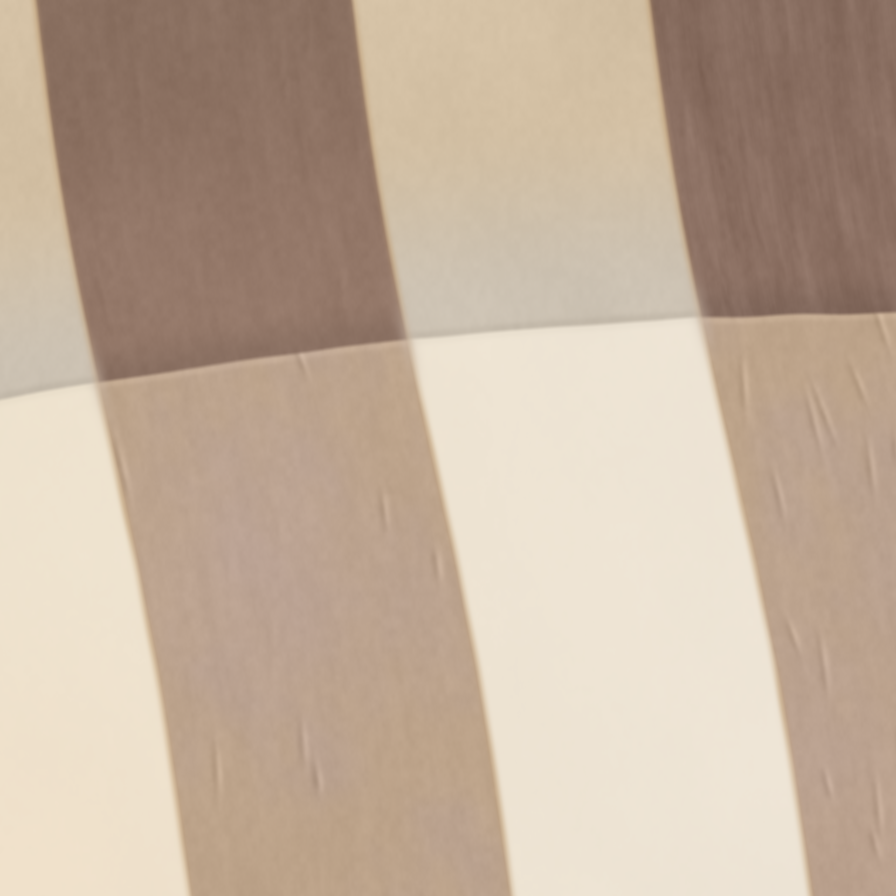
Write a Shadertoy shader that draws this texture.

```glsl
float hash(vec2 p) {
    p = fract(p * vec2(0.1031, 0.1137));
    p += dot(p, p.yx + 33.33);
    return fract((p.x + p.y) * p.x * 91.7);
}

float noise(vec2 p) {
    vec2 i = floor(p), f = fract(p);
    f = f * f * (3.0 - 2.0 * f);
    return mix(mix(hash(i), hash(i + vec2(1, 0)), f.x),
               mix(hash(i + vec2(0, 1)), hash(i + vec2(1, 1)), f.x), f.y);
}

float fbm(vec2 p) {
    float sum = 0.0, amp = 0.5;
    for (int i = 0; i < 4; i++) {
        sum += amp * noise(p);
        p = p * 2.03 + 17.1;
        amp *= 0.5;
    }
    return sum - 0.47;
}

// Short upright folds, lit on one side and shaded on the other
float creases(vec2 p, float density) {
    vec2 grid = p * vec2(22.0, 13.0), cell = floor(grid);
    float relief = 0.0;
    for (int j = -1; j <= 1; j++)
    for (int i = -1; i <= 1; i++) {
        vec2 c = cell + vec2(i, j);
        vec2 d = grid - c - vec2(hash(c + 3.0), hash(c + 41.0));
        d.x += d.y * (hash(c + 77.0) - 0.5) * 0.6;
        d /= vec2(0.1, 0.2 + 0.25 * hash(c + 59.0));
        relief += step(hash(c + 95.0), density) * d.x * exp(-dot(d, d));
    }
    return relief;
}

void mainImage(out vec4 fragColor, in vec2 fragCoord) {
    vec2 uv = fragCoord / iResolution.xy;
    float soft = 0.0022 + 0.7 / iResolution.y;
    float down = 1.0 - uv.y;

    // Leaning stripes, bowed slightly along their length
    float lean = down * (0.171 + 0.012 * uv.x) - 0.007 * sin(6.2832 * down);
    float across = uv.x - lean + 0.0012 * (noise(vec2(uv.y * 16.0, 2.0)) - 0.5);
    float offset = mod(across - 0.216 + 0.3425, 0.685) - 0.3425;
    float stripeDist = abs(offset) - 0.177;
    float stripe = 1.0 - smoothstep(-soft, soft, stripeDist);

    // Curved seam between the shaded band and the bright band
    float seam = 0.447 - 0.188 * uv.x + 0.09 * uv.x * uv.x;
    float seamDist = seam - down + 0.003 * (noise(uv * 18.0) - 0.5);
    float band = smoothstep(-soft, soft, seamDist);

    // Cloth relief
    vec2 cloth = vec2(across, uv.y);
    float mottle = fbm(cloth * vec2(9.0, 6.0));
    float fibre = fbm(cloth * vec2(75.0, 9.0) + 8.0);
    float grain = fbm(uv * vec2(130.0, 95.0));
    float right = smoothstep(0.55, 0.75, across);
    float folds = creases(cloth, mix(0.10, 0.38, right));

    // Four cloth colours
    vec3 cream = mix(vec3(0.935, 0.89, 0.81), vec3(0.93, 0.895, 0.84), uv.x);
    cream = mix(cream, vec3(0.94, 0.875, 0.785), 0.7 * smoothstep(0.45, 0.0, length(uv)));
    vec3 beige = mix(vec3(0.80, 0.76, 0.70), vec3(0.83, 0.755, 0.645),
                     smoothstep(0.02, 0.24, seamDist));
    vec3 tan_ = mix(vec3(0.745, 0.645, 0.545), vec3(0.72, 0.625, 0.555),
                    smoothstep(-0.1, 0.25, mottle));
    tan_ = mix(tan_, vec3(0.735, 0.64, 0.595), 0.6 * exp(-45.0 * dot(uv - vec2(0.29, 0.35), uv - vec2(0.29, 0.35))));
    tan_ = mix(tan_, vec3(0.73, 0.63, 0.565), right * 0.7 * smoothstep(0.5, 0.0, uv.y));
    vec3 brown = mix(vec3(0.575, 0.465, 0.405), vec3(0.515, 0.415, 0.355),
                     smoothstep(0.12, 0.42, seamDist) * 0.8);
    brown = mix(brown, vec3(0.535, 0.43, 0.385), 0.5 * right);
    brown *= 1.0 - 0.07 * smoothstep(0.05, 0.0, seamDist);

    // Wear is strong on dark stripes and faint on pale ones
    cream += 0.015 * mottle + 0.006 * grain;
    beige += 0.04 * mottle + 0.025 * grain;
    tan_ += 0.04 * mottle + 0.03 * fibre + 0.035 * grain + 0.11 * folds;
    brown += 0.06 * mottle + (0.03 + 0.06 * right) * fibre + 0.035 * grain + 0.025 * folds;

    vec3 color = mix(mix(cream, beige, band), mix(tan_, brown, band), stripe);

    // Warm fringe along the stripe edges and a pale rim under the seam
    float fringe = exp(-pow((stripeDist - 0.001) / 0.004, 2.0));
    color = mix(color, vec3(0.75, 0.62, 0.46), fringe * (0.3 + 0.25 * noise(cloth * 14.0)));
    float rim = exp(-pow((seamDist + 0.004) / 0.004, 2.0));
    color += rim * mix(-0.012, 0.035, stripe);
    float shade = exp(-pow((seamDist - 0.004) / 0.005, 2.0));
    color -= shade * 0.035 * (1.0 - stripe);

    // Washed crossings where stripe edge meets seam
    float crossing = exp(-pow(stripeDist / 0.009, 2.0) - pow(seamDist / 0.04, 2.0));
    color = mix(color, vec3(0.79, 0.73, 0.68), 0.4 * crossing);

    fragColor = vec4(clamp(color, 0.0, 1.0), 1.0);
}
```
